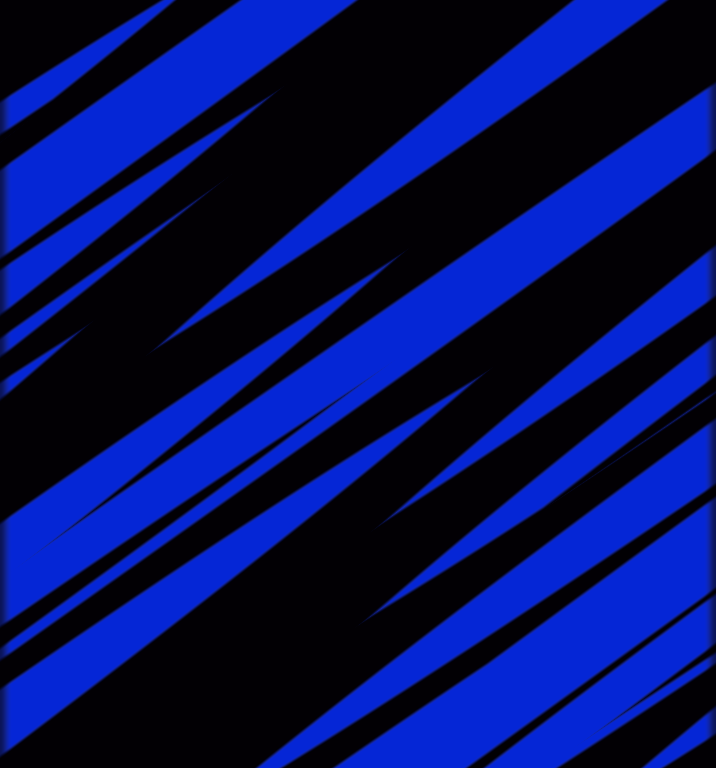
Give the GLSL for this background, as a Shadertoy shader.

```glsl
const vec3 BLACK = vec3(0.008, 0.0, 0.015);
const vec3 BLUE = vec3(0.02, 0.15, 0.84);
const vec3 EDGE_TINT = vec3(0.30, 0.20, 0.0);
const float ANGLE = 0.63;           // direction of the streaks
const int LANES = 15;
const float FIRST_LANE = -0.49;
const float LANE_STEP = 0.09;
const float LANE_RHYTHM = 5.0;      // lanes between two long blades
const float BLADE_WIDTH = 0.092;
const float TAPER = 1.8;
const float SOFTNESS = 0.003;
const float BORDER = 0.016;
const float BORDER_SHADE = 0.4;

float hash(float n) {
    return fract(sin(n * 12.9898 + 4.1) * 43758.5453);
}

float jitter(float n, float amount) {
    return (hash(n) * 2.0 - 1.0) * amount;
}

// Signed distance to a blade that widens from its tip along side (+1 or -1)
float blade(vec2 p, vec2 tip, float side, float width) {
    float along = (p.x - tip.x) * side;
    return abs(p.y - tip.y) - 0.5 * width * (1.0 - exp(-TAPER * along));
}

float streaks(vec2 p) {
    float blades = 1.0;
    float notches = 1.0;
    for (int i = 0; i < LANES; i++) {
        float id = float(i);
        float tilt = jitter(id + 20.0, 0.02) * (p.x - 0.6);
        float center = FIRST_LANE + LANE_STEP * id + jitter(id, 0.01) + tilt;
        float width = BLADE_WIDTH * (1.0 + jitter(id + 40.0, 0.14));

        // Long and short blades alternate in waves across the lanes
        float wave = cos(6.28318 * (id - 2.0) / LANE_RHYTHM);
        float reach = 0.72 + 0.4 * wave + pow(max(wave, 0.0), 6.0)
                    + jitter(id + 60.0, 0.06);
        bool fromRight = i < 6 || i % 9 == 0;
        float side = fromRight ? 1.0 : -1.0;
        float tip = fromRight ? 0.95 - reach : reach;
        blades = min(blades, blade(p, vec2(tip, center), side, width));

        // Thin dark splits
        if (i % 3 == 1) {
            vec2 split = vec2(0.67 + jitter(id + 80.0, 0.04), center - 0.02);
            notches = min(notches, blade(p, split, side, 0.4 * width));
        }
        // Slender splinters in the gaps
        if (i % 8 == 2) {
            vec2 splinter = vec2(0.64, center + 0.5 * LANE_STEP);
            blades = min(blades, blade(p, splinter, -1.0, 0.5 * width));
        }
    }
    return max(blades, -notches);
}

void mainImage(out vec4 fragColor, in vec2 fragCoord) {
    vec2 uv = fragCoord / iResolution.y;
    float aspect = iResolution.x / iResolution.y;

    // x runs along the streaks, y across them
    float c = cos(ANGLE), s = sin(ANGLE);
    vec2 p = vec2(c * uv.x + s * uv.y, c * uv.y - s * uv.x);

    float soft = max(SOFTNESS, 0.75 / iResolution.y);
    float cover = 1.0 - smoothstep(-soft, soft, streaks(p));

    // Shaded left and right borders
    float inset = min(uv.x, aspect - uv.x);
    cover *= mix(BORDER_SHADE, 1.0, smoothstep(0.0, BORDER, inset));

    vec3 color = mix(BLACK, BLUE, cover);
    color += EDGE_TINT * cover * cover * (1.0 - cover);
    fragColor = vec4(color, 1.0);
}
```
